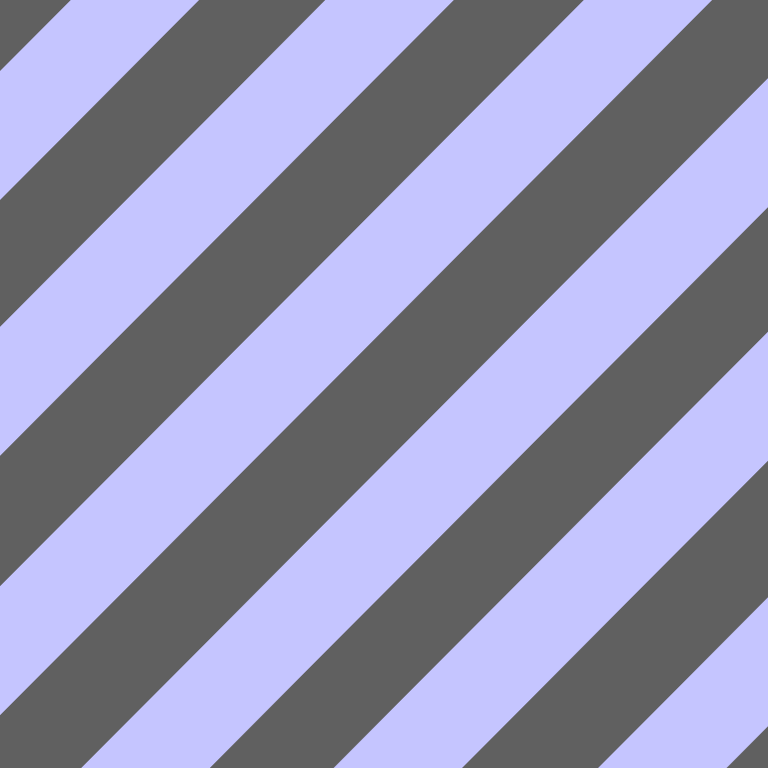
This pattern is drawn by a Shadertoy shader. Its source:

```glsl
#define STRIPE_COLOR vec3(0.771, 0.771, 1.0)
#define GAP_COLOR vec3(0.378)
#define PERIOD 0.3372        // stripe spacing, measured along a canvas side
#define STRIPE_WIDTH 0.1676  // stripe width, measured along a canvas side
#define FIRST_CENTER 0.1725
#define TILT 0.0022          // slight lean away from the exact diagonal
#define JITTER 0.0044        // uneven spacing between stripes
#define JITTER_STEP 2.5133
#define JITTER_PHASE 0.6283

// Centre of a stripe, nudged from its regular position
float stripeCenter(float index) {
    float nudge = JITTER * cos(index * JITTER_STEP - JITTER_PHASE);
    return FIRST_CENTER + index * PERIOD + nudge;
}

// Signed distance to the nearest stripe edge, negative inside
float stripeDistance(float across) {
    float index = round((across - FIRST_CENTER) / PERIOD);
    return abs(across - stripeCenter(index)) - 0.5 * STRIPE_WIDTH;
}

void mainImage(out vec4 fragColor, in vec2 fragCoord) {
    vec2 uv = fragCoord / iResolution.y;

    // Diagonal axis, growing from the upper left corner
    vec2 corner = vec2(uv.x, 1.0 - uv.y);
    float across = corner.x + corner.y - TILT * (corner.y - corner.x);

    // Edge smoothing over one pixel
    float pixel = sqrt(2.0) / iResolution.y;
    float coverage = clamp(0.5 - stripeDistance(across) / pixel, 0.0, 1.0);

    fragColor = vec4(mix(GAP_COLOR, STRIPE_COLOR, coverage), 1.0);
}
```
